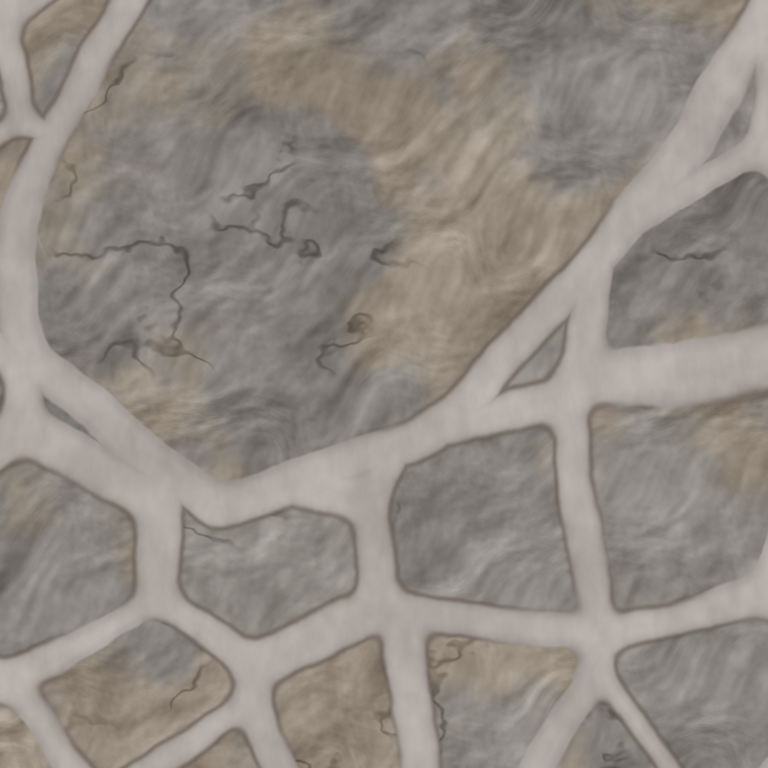
A three.js fragment shader for this texture:

```glsl
// Rubble stone wall: one large slab cut by half-planes, smaller stones from a
// jittered Voronoi pattern around it, and pale mortar filling the gaps.
// Noise adds stains, chipped relief, hairline cracks and shadowed seams.
varying vec2 vUv;

float hash(vec2 p) {
  vec3 q = fract(p.xyx * 0.1031);
  q += dot(q, q.yzx + 33.33);
  return fract((q.x + q.y) * q.z);
}

vec2 hash2(vec2 p) {
  return vec2(hash(p + 11.0), hash(p + 57.0));
}

float noise(vec2 p) {
  vec2 i = floor(p), f = fract(p);
  f = f * f * (3.0 - 2.0 * f);
  return mix(mix(hash(i), hash(i + vec2(1, 0)), f.x),
             mix(hash(i + vec2(0, 1)), hash(i + vec2(1, 1)), f.x), f.y);
}

float fbm(vec2 p) {
  float sum = 0.0, amp = 0.5;
  for (int i = 0; i < 5; i++) {
    sum += amp * noise(p);
    p = mat2(1.6, 1.2, -1.2, 1.6) * p + 7.3;
    amp *= 0.5;
  }
  return sum;
}

float smoothMin(float a, float b, float k) {
  float h = max(k - abs(a - b), 0.0) / k;
  return min(a, b) - h * h * k * 0.25;
}

// Signed distance to the large slab, negative inside
float slabDistance(vec2 p) {
  float inside = 0.464 + dot(p, vec2(0.637, 0.771)) * 1.0 - 0.928;
  inside = smoothMin(inside, dot(p, vec2(-0.306, 0.952)) - 0.267, 0.02);
  inside = smoothMin(inside, dot(p, vec2(-0.751, 0.660)) + 0.117, 0.03);
  inside = smoothMin(inside, dot(p, vec2(-0.894, 0.447)) + 0.420, 0.03);
  inside = smoothMin(inside, dot(p, vec2(0.888, -0.459)) + 0.290, 0.03);
  return -smoothMin(inside, p.x - 0.05, 0.03);
}

// Centre of a small stone; odd rows are shifted by half a stone
vec2 stoneSite(vec2 cell) {
  vec2 shift = vec2(0.5 * mod(cell.y, 2.0), 0.0);
  return (cell + shift + 0.5 + 0.65 * (hash2(cell) - 0.5)) * vec2(0.28, 0.2);
}

// Distance to the nearest stone border, and the cell of the stone
vec3 smallStones(vec2 p) {
  vec2 base = floor(p / vec2(0.28, 0.2)), id = base, centre = p;
  float nearest = 9.0, edge = 1.0;
  for (int k = 0; k < 25; k++) {
    vec2 cell = base + vec2(mod(float(k), 5.0), floor(float(k) / 5.0)) - 2.0;
    vec2 site = stoneSite(cell);
    float d = distance(p, site);
    if (d < nearest) { nearest = d; id = cell; centre = site; }
  }
  for (int k = 0; k < 25; k++) {
    vec2 cell = base + vec2(mod(float(k), 5.0), floor(float(k) / 5.0)) - 2.0;
    vec2 site = stoneSite(cell), away = centre - site;
    if (dot(away, away) > 0.00001)
      edge = smoothMin(edge, dot(p - 0.5 * (site + centre), normalize(away)), 0.02);
  }
  return vec3(edge, id);
}

// Chipped surface, drawn out along the rising diagonal
float relief(vec2 p) {
  vec2 q = mat2(0.8, -0.6, 0.6, 0.8) * p;
  return fbm(q * vec2(13.0, 22.0) + 1.5 * noise(p * 12.0));
}

vec3 stoneColor(vec2 p, vec2 id, bool isSlab) {
  float tone = isSlab ? 0.5 : hash(id + 3.0);
  vec3 grey = mix(vec3(0.45, 0.435, 0.425), vec3(0.56, 0.54, 0.515), tone);
  vec2 patchPos = (p - vec2(0.58, 0.62)) / vec2(0.14, 0.18);
  float bias = isSlab ? 0.22 * exp(-dot(patchPos, patchPos)) - 0.07
                      : 0.35 * (hash(id + 8.0) - 0.55);
  float stain = smoothstep(0.47, 0.6, fbm(p * 5.0 + id * 3.7) + bias);
  vec3 color = mix(grey, vec3(0.59, 0.54, 0.475), 0.75 * stain);
  color += 0.15 * (fbm(p * 9.0 + id) - 0.48) + 0.13 * (fbm(p * 42.0) - 0.48);
  vec2 light = vec2(-0.003, 0.003);
  color += 0.38 * (relief(p - light) - relief(p + light));
  // Hairline cracks, broken up by a mask
  float crack = 1.0 - smoothstep(0.0, 0.025, abs(fbm(p * vec2(6.0, 8.0) + id) - 0.48));
  return color - 0.13 * crack * smoothstep(0.6, 0.8, noise(p * 9.0 + 31.0));
}

vec3 mortarColor(vec2 p, float depth) {
  vec3 color = vec3(0.685, 0.655, 0.635) + 0.14 * (fbm(p * 12.0) - 0.48);
  color += 0.07 * (fbm(p * vec2(70.0, 35.0)) - 0.48);
  return color * mix(0.92, 1.0, smoothstep(0.0, 0.016, depth));
}

void main() {
  vec2 p = vUv;
  vec2 rough = p + 0.022 * (vec2(fbm(p * 9.0), fbm(p * 9.0 + 40.0)) - 0.48);
  float slab = slabDistance(rough);
  // Courses climb towards the upper right
  vec2 course = rough;
  course.y -= 0.4 * max(p.x - 0.58, 0.0) * smoothstep(0.2, 0.7, p.y);
  vec3 stones = smallStones(course);
  float gap = 0.009 + 0.012 * hash(stones.yz) + 0.012 * noise(p * 6.0);
  float stoneInside = min(stones.x - gap, slab - 0.038 - 0.022 * noise(p * 5.0));
  bool isSlab = -slab > stoneInside;
  float inside = max(-slab, stoneInside);
  vec2 id = isSlab ? vec2(17.0, 5.0) : stones.yz;
  vec3 color = mix(mortarColor(p, -inside), stoneColor(p, id, isSlab),
                   smoothstep(-0.002, 0.003, inside));
  // Dark, intermittent seam where stone meets mortar
  float seam = exp(-pow(abs(inside) / 0.0035, 2.0)) * smoothstep(0.4, 0.7, noise(p * 7.0));
  color = mix(color, vec3(0.34, 0.29, 0.25), 0.5 * seam);
  gl_FragColor = vec4(color, 1.0);
}
```
